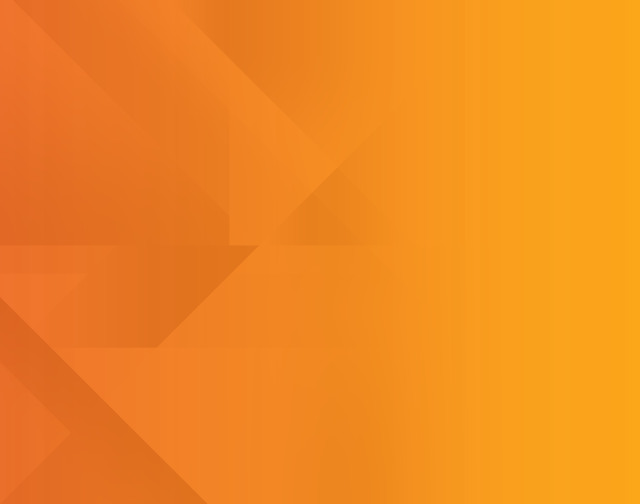
Give the GLSL for this background, as a Shadertoy shader.

```glsl
// Warm orange-to-amber backdrop with overlapping translucent folded planes.
// A horizontal gradient is darkened by soft shades, each cut off sharply
// along shared diagonals, horizontals and one vertical edge.

// Antialiased half-plane: 1 where the signed distance is positive.
float side(float d) {
    return clamp(d * iResolution.y * 0.8 + 0.5, 0.0, 1.0);
}

// Sine-free hash of one value.
float hash(float n) {
    n = fract(n * 0.1031);
    n *= n + 33.33;
    return fract(n * (n + n));
}

// Shade of the planes over the horizontal fold.
float upperShade(vec2 p, float fall, float rise) {
    float leftOfSeam = side(0.454 - p.x);

    // Large left plane, darkening toward the fold
    float plane = 0.058 * smoothstep(1.0, 0.5, p.y) * mix(0.25, 1.0, leftOfSeam);
    // Lighter diagonal strip beside it
    float strip = 0.032 * (1.0 - smoothstep(1.12, 1.338, fall)) * mix(0.3, 1.0, leftOfSeam);
    strip += 0.006 * side(1.236 - fall);
    // Dark sheet at the top centre
    float sheet = 0.052 * smoothstep(0.33, 0.45, p.x) * (1.0 - smoothstep(0.46, 0.86, p.x));
    sheet *= mix(0.25, 1.0, smoothstep(0.65, 0.9, p.y));

    float shade = mix(plane, strip, side(fall - 1.025));
    shade = mix(shade, sheet, side(fall - 1.338));

    // Wedge right of the rising diagonal
    float wedge = 0.05 * smoothstep(0.48, 0.63, p.x) * (1.0 - smoothstep(0.64, 0.87, p.x));
    wedge *= 1.0 - 0.2 * side(fall - 1.236) - 0.25 * side(fall - 1.335);
    return mix(shade, wedge, side(rise));
}

// Shade of the planes under the horizontal fold.
float lowerShade(vec2 p, float fall, float rise) {
    float overLedge = side(p.y - 0.310);

    // Dark plane left of the rising diagonal
    float leftPlane = 0.07 * smoothstep(0.0, 0.4, p.x) * mix(0.35, 1.0, side(rise + 0.282));
    leftPlane += 0.018 * side(p.y - 0.457) * side(-0.282 - rise);
    leftPlane = mix(0.003, leftPlane, overLedge);

    // Bright plane on the right with a broad dim column near the bottom
    float fade = 1.0 - smoothstep(0.5, 0.82, p.x);
    float column = (p.x - 0.7) / 0.14;
    float rightPlane = 0.035 * exp(-column * column) * mix(1.0, 0.35, smoothstep(0.0, 0.5, p.y));
    rightPlane += fade * (0.010 * overLedge - 0.005 * side(p.y - 0.457));
    rightPlane += 0.008 * side(1.236 - fall) * smoothstep(0.45, 0.7, p.x)
                * smoothstep(0.36, 0.5, p.y);
    float shade = mix(leftPlane, rightPlane, side(rise));

    // Folded corner with a lighter triangle inside
    float corner = 0.05 + 0.025 * smoothstep(0.2, 0.411, fall);
    corner -= 0.026 * side(0.282 - fall) * side(-rise);
    return mix(shade, corner, side(0.411 - fall));
}

void mainImage(out vec4 fragColor, in vec2 fragCoord) {
    vec2 uv = fragCoord / iResolution.xy;
    vec2 p = vec2(uv.x * 1.267, uv.y);
    float fall = p.x + p.y; // constant along falling diagonals
    float rise = p.x - p.y; // constant along rising diagonals

    // Base gradient with a slight lift toward amber
    vec3 color = mix(vec3(0.935, 0.450, 0.175), vec3(0.988, 0.650, 0.100), uv.x);
    color.g += 0.014 * smoothstep(0.6, 0.82, uv.x) * (1.0 - smoothstep(0.85, 1.0, uv.x));

    // Layered shading, warmer where it is deeper
    float shade = mix(lowerShade(p, fall, rise), upperShade(p, fall, rise), side(p.y - 0.513));
    color *= 1.0 - shade * vec3(1.0, 1.65, 3.2);

    // Barely visible vertical bands
    color += 0.005 * (hash(floor(uv.x * 44.0) + 7.0) - 0.5);
    fragColor = vec4(color, 1.0);
}
```
